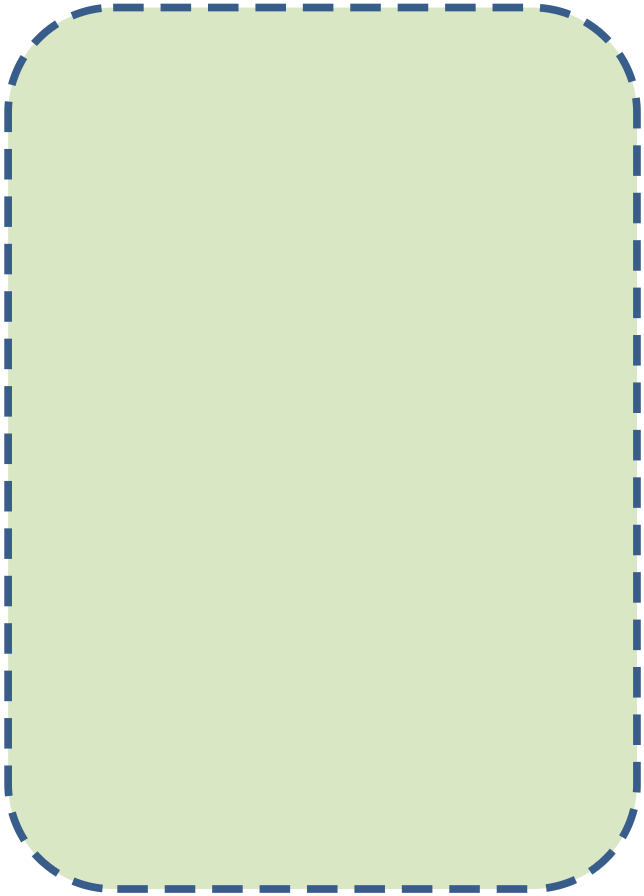
This background is drawn by a WebGL 2 fragment shader. Its source:

```glsl
#version 300 es
precision highp float;

uniform vec2 u_resolution;
out vec4 fragColor;

const float PI = 3.14159265;

const vec3 PAPER = vec3(1.0);
const vec3 PALE_GREEN = vec3(0.851, 0.906, 0.769);
const vec3 STITCH_BLUE = vec3(0.22, 0.365, 0.545);

// Lengths are fractions of the canvas height
const vec2 PANEL_CENTER = vec2(0.0006, -0.0003);
const vec2 PANEL_HALF = vec2(0.3509, 0.4919);
const float CORNER_RADIUS = 0.1172;
const float STROKE_HALF = 0.0043;
const float DASH_LENGTH = 0.0341;
const float DASH_PERIOD = 0.05293;

// Signed distance to a rounded box
float roundedBox(vec2 p, vec2 halfSize, float radius) {
    vec2 q = abs(p) - halfSize + radius;
    return length(max(q, 0.0)) + min(max(q.x, q.y), 0.0) - radius;
}

// Clockwise length along the outline, from the left end of the top edge
float outlineLength(vec2 p, vec2 halfSize, float radius) {
    vec2 core = halfSize - radius;
    vec2 nearest = clamp(p, -core, core);
    vec2 outward = p - nearest;
    if (outward == vec2(0.0)) return 0.0;

    // The second half of the outline is the first turned by 180 degrees
    bool secondHalf = outward.x < 0.0 || (outward.x == 0.0 && outward.y < 0.0);
    float turn = secondHalf ? -1.0 : 1.0;
    nearest *= turn;
    outward *= turn;

    float straight = nearest.x + core.x + core.y - nearest.y;
    float arc = radius * atan(outward.x, outward.y);
    float halfOutline = 2.0 * (core.x + core.y) + PI * radius;
    return straight + arc + (secondHalf ? halfOutline : 0.0);
}

// Signed distance to the nearest dash, measured along the outline
float dashDistance(float along, float dash, float period) {
    float offset = mod(along - 0.5 * dash + 0.5 * period, period) - 0.5 * period;
    return abs(offset) - 0.5 * dash;
}

// Smooth coverage of a shape across one pixel
float coverage(float distance, float pixel) {
    return clamp(0.5 - distance / pixel, 0.0, 1.0);
}

void main() {
    float pixel = 1.0 / u_resolution.y;
    vec2 p = (gl_FragCoord.xy - 0.5 * u_resolution) * pixel - PANEL_CENTER;

    // Filled panel
    float edge = roundedBox(p, PANEL_HALF, CORNER_RADIUS);
    vec3 color = mix(PAPER, PALE_GREEN, coverage(edge, pixel));

    // Dashed border
    float along = outlineLength(p, PANEL_HALF, CORNER_RADIUS);
    float dash = coverage(dashDistance(along, DASH_LENGTH, DASH_PERIOD), pixel);
    float stroke = coverage(abs(edge) - STROKE_HALF, pixel);
    color = mix(color, STITCH_BLUE, stroke * dash);

    fragColor = vec4(color, 1.0);
}
```
